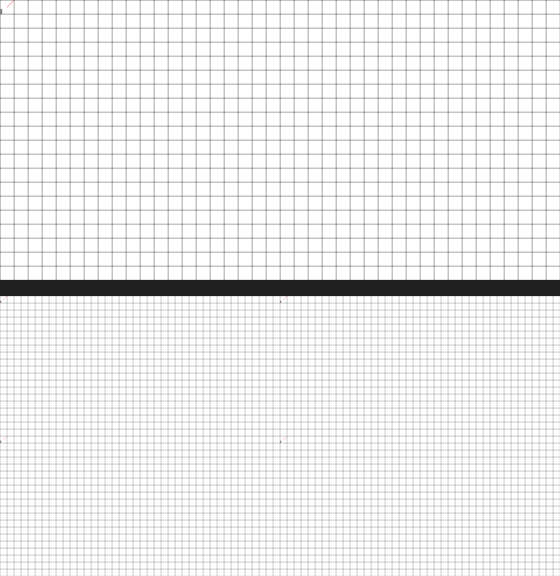
Top, the tile; bottom, the same tile 2 across and 2 down.
This pattern is drawn by a Shadertoy shader. Its source:

```glsl
// Thin black square grid on white paper, with a small red tick and grey tab in the first cell.

const vec2 GRID = vec2(40.0, 20.0);   // cells across and down
const float LINE_WIDTH = 0.025;       // in cells
const vec3 PAPER = vec3(1.0);
const vec3 INK = vec3(0.0);
const vec3 TICK_RED = vec3(1.0, 0.1, 0.2);
const vec3 TAB_GREY = vec3(0.45);

// Integral of a unit tent filter: a soft step two pixels wide
float softStep(float x) {
    x = clamp(x, -1.0, 1.0);
    return 0.5 + x - 0.5 * x * abs(x);
}

// Filtered coverage of a band of the given width at distance d
float bandCoverage(float d, float width, float pixel) {
    return softStep((d + 0.5 * width) / pixel) - softStep((d - 0.5 * width) / pixel);
}

// Signed distance to the nearest line; each line starts at its cell's edge
float lineDistance(float x, float width) {
    return fract(x - 0.5 * width + 0.5) - 0.5;
}

float segmentDistance(vec2 p, vec2 a, vec2 b) {
    vec2 ab = b - a;
    return length(p - a - ab * clamp(dot(p - a, ab) / dot(ab, ab), 0.0, 1.0));
}

float boxDistance(vec2 p, vec2 center, vec2 halfSize) {
    vec2 q = abs(p - center) - halfSize;
    return length(max(q, 0.0)) + min(max(q.x, q.y), 0.0);
}

void mainImage(out vec4 fragColor, in vec2 fragCoord) {
    vec2 uv = fragCoord / iResolution.xy;
    vec2 cell = vec2(uv.x, 1.0 - uv.y) * GRID;   // counted from the top left
    vec2 pixel = GRID / iResolution.xy;
    float pixelSize = max(pixel.x, pixel.y);

    vec3 color = PAPER;

    // Marks in the first cell
    float tick = segmentDistance(cell, vec2(0.52, 0.5), vec2(0.98, 0.04));
    color = mix(color, TICK_RED, bandCoverage(tick, LINE_WIDTH, pixelSize));
    float tab = boxDistance(cell, vec2(0.09, 0.82), vec2(0.06, 0.16));
    color = mix(color, TAB_GREY, softStep(-tab / pixelSize));

    // Grid lines
    float vertical = bandCoverage(lineDistance(cell.x, LINE_WIDTH), LINE_WIDTH, pixel.x);
    float horizontal = bandCoverage(lineDistance(cell.y, LINE_WIDTH), LINE_WIDTH, pixel.y);
    color = mix(color, INK, 1.0 - (1.0 - vertical) * (1.0 - horizontal));

    fragColor = vec4(color, 1.0);
}
```
